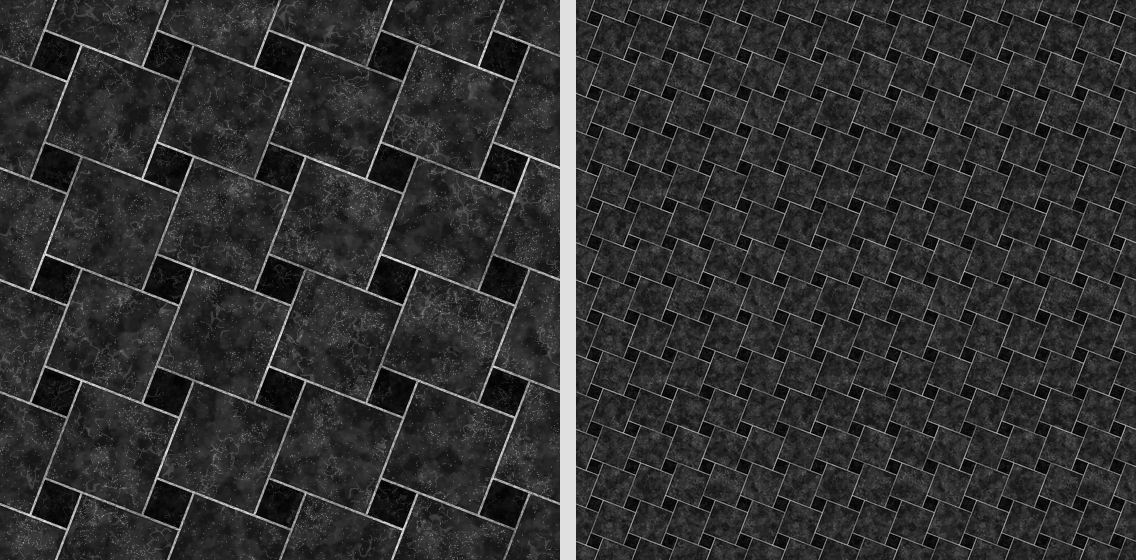
Left, the tile; right, the same tile 3 across and 3 down.
This texture is drawn by a three.js fragment shader. Its source:

```glsl
varying vec2 vUv;

const float REPEATS = 5.0;          // tile pairs across and down
const float TILT = 0.367;           // rotation of the pinwheel, radians
const float GROUT_HALF = 0.0105;    // half line width, in repeats
const float GROUT_SOFT = 0.006;
const float STONE_BASE = 0.138;
const float STONE_CONTRAST = 0.22;
const float INSET_BASE = 0.045;
const float INSET_CONTRAST = 0.12;
const float VEIN_GAIN = 0.12;
const float SPECK_GAIN = 0.24;
const float GROUT_DARK = 0.48;
const float GROUT_LIGHT = 0.80;
const float TAU = 6.28318;

vec2 hash2(vec2 p) {
  vec3 a = fract(p.xyx * vec3(0.1031, 0.1030, 0.0973));
  a += dot(a, a.yzx + 33.33);
  return fract((a.xx + a.yz) * a.zy);
}

// Cellular noise: nearest distance, second distance, blended cell value
vec3 cellular(vec2 p) {
  vec2 base = floor(p);
  vec2 f = p - base;
  float near = 8.0, second = 8.0, total = 0.0, weights = 0.0;
  for (int y = -1; y <= 1; y++) {
    for (int x = -1; x <= 1; x++) {
      vec2 cell = vec2(float(x), float(y));
      vec2 r = cell + hash2(base + cell) - f;
      float d = dot(r, r);
      float w = exp(-9.0 * d);
      total += w * hash2(base + cell + 71.0).x;
      weights += w;
      second = min(second, max(near, d));
      near = min(near, d);
    }
  }
  return vec3(sqrt(near), sqrt(second), total / max(weights, 1e-5));
}

float mottle(vec2 p) {
  return 0.45 * cellular(p).z + 0.33 * cellular(p * 2.3 + 7.0).z
       + 0.22 * cellular(p * 5.1 + 3.0).z;
}

float boxDistance(vec2 p, float halfSide) {
  vec2 d = abs(p) - halfSide;
  return length(max(d, 0.0)) + min(max(d.x, d.y), 0.0);
}

// Ragged branching strands, broken up by a mask
float veins(vec2 p, float mask) {
  vec2 bend = vec2(cellular(p * 2.2 + 5.0).z, cellular(p * 2.2 + 19.0).z);
  vec3 c = cellular(p + 0.7 * bend);
  float width = 0.04 + 0.16 * bend.x;
  return (1.0 - smoothstep(0.3 * width, width, c.y - c.x)) * mask;
}

// Fine round flecks, gathered where the cluster value is high
float specks(vec2 p, float cluster) {
  vec3 c = cellular(p);
  float dot1 = 1.0 - smoothstep(0.1, 0.45, c.x);
  return dot1 * smoothstep(0.85 - 0.5 * cluster, 1.0, c.z);
}

float largeStone(vec2 p) {
  float cloud = mottle(p * 6.0);
  float cluster = smoothstep(0.5, 0.85, cellular(p * 5.0 + 31.0).z);
  float mask = smoothstep(0.5, 0.75, cellular(p * 4.5 + 53.0).z);
  float mist = cellular(p * 27.0 + 11.0).z * cluster;
  float tone = STONE_BASE + STONE_CONTRAST * (cloud - 0.5) + 0.06 * mist;
  tone += VEIN_GAIN * veins(p * 6.5, mask);
  tone += SPECK_GAIN * (specks(p * 48.0, cluster) + 0.5 * specks(p * 29.0, 0.6 * cluster));
  return max(tone, 0.085);
}

float insetStone(vec2 p) {
  float cloud = mottle(p * 11.0);
  float mask = smoothstep(0.35, 0.75, cellular(p * 8.0 + 41.0).z);
  float tone = INSET_BASE + INSET_CONTRAST * (cloud - 0.5);
  tone += 0.10 * veins(p * 10.0, mask) + 0.08 * specks(p * 40.0, mask);
  return max(tone, 0.015);
}

void main() {
  vec2 p = vUv * REPEATS;
  vec2 cell = floor(p);
  vec2 f = p - cell;
  float c = cos(TILT), s = sin(TILT);
  mat2 turn = mat2(c, s, -s, c);

  // Small square in the cell middle, large squares on the cell corners
  vec2 local = turn * (f - 0.5);
  vec2 id = mod(cell, REPEATS) + 17.0;
  float edge = boxDistance(local, 0.5 * s);
  bool inset = true;
  for (int i = 0; i < 4; i++) {
    vec2 corner = vec2(mod(float(i), 2.0), floor(float(i) * 0.5));
    vec2 q = turn * (f - corner);
    float d = boxDistance(q, 0.5 * c);
    if (d < edge) {
      edge = d;
      local = q;
      id = mod(cell + corner, REPEATS);
      inset = false;
    }
  }

  // Each tile takes its own patch of stone
  vec2 patchPos = local + 2.0 + 40.0 * hash2(id + 3.0);
  float tone = inset ? insetStone(patchPos) : largeStone(patchPos);
  tone *= 1.0 - 0.3 * smoothstep(-0.03, -GROUT_HALF, edge);

  // Grout with broad wrapping wear and fine grain
  float wear = 0.5 + 0.25 * sin(TAU * (3.0 * vUv.x + 2.0 * vUv.y))
             + 0.25 * sin(TAU * (4.0 * vUv.y - 3.0 * vUv.x) + 1.7);
  float grain = cellular(patchPos * 55.0).z;
  float grout = mix(GROUT_DARK, GROUT_LIGHT, wear) + 0.3 * (grain - 0.5);
  float line = smoothstep(-GROUT_HALF - GROUT_SOFT, -GROUT_HALF + GROUT_SOFT, edge);
  gl_FragColor = vec4(vec3(mix(tone, grout, line)), 1.0);
}
```
